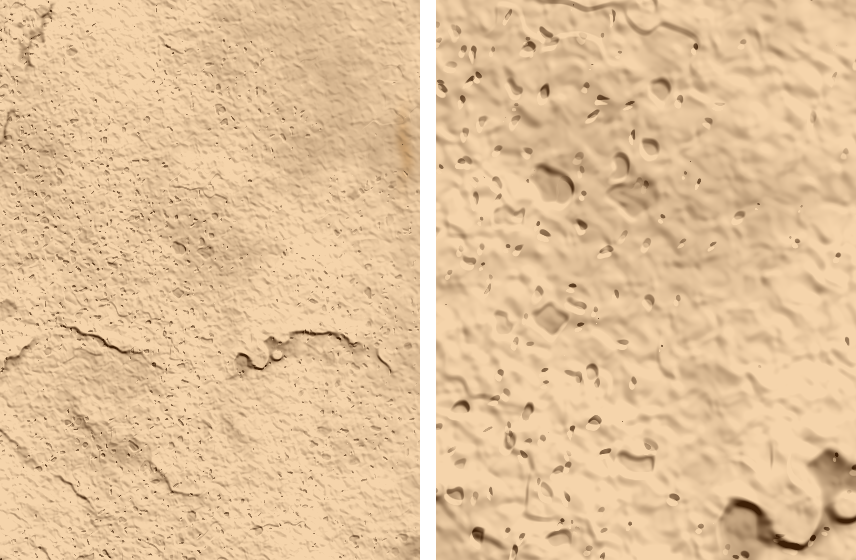
Left, the full canvas; right, a detail of the centre.
A WebGL 1 fragment shader for this texture:

```glsl
precision highp float;
// Weathered tan plaster: a height field of pebbly grain, scattered pits, flakes,
// ragged ledges and a crack, lit from the upper right by comparing the height
// at two nearby points. The resulting tone picks a colour between brown and cream.

#define DARK vec3(0.38, 0.26, 0.15)
#define LIGHT vec3(0.94, 0.81, 0.65)
#define STAIN vec3(0.80, 0.60, 0.37)
#define BASE_TONE 0.965
#define LIGHT_STEP vec2(0.0018, 0.0040)
#define GRAIN 0.55
#define PIT_CELL 0.019
#define PIT_DEPTH 0.62
#define FLAKE_HEIGHT 0.45
#define LEDGE_HEIGHT 0.95
#define CRACK_DEPTH 0.75
#define BLOTCHES 0.20

uniform vec2 u_resolution;

float hash(vec2 p) {
  vec3 q = fract(p.xyx * 0.1031);
  q += dot(q, q.yzx + 33.33);
  return fract((q.x + q.y) * q.z);
}

float noise(vec2 p) {
  vec2 i = floor(p), f = fract(p);
  f = f * f * (3.0 - 2.0 * f);
  return mix(mix(hash(i), hash(i + vec2(1.0, 0.0)), f.x),
             mix(hash(i + vec2(0.0, 1.0)), hash(i + vec2(1.0, 1.0)), f.x), f.y);
}

vec2 noise2(vec2 p) {
  return vec2(noise(p), noise(p + vec2(37.2, 91.7))) - 0.5;
}

// Sharp rise at d = 0 that eases back to the surface above it
float lip(float d) {
  return smoothstep(-0.006, 0.006, d) * (1.0 - smoothstep(0.0, 0.08, d));
}

// Shaded hollow just below a lip
float hollow(float d) {
  return smoothstep(-0.032, 0.0, d) * (1.0 - smoothstep(0.0, 0.008, d));
}

// Depth of the pits in four sizes; sparse places shrink them, soft blurs their rims
float pits(vec2 p, float density, float soft) {
  float depth = 0.0, cell = PIT_CELL;
  vec2 warped = p + 0.006 * noise2(p * 110.0) + 0.016 * noise2(p * 42.0);
  for (int size = 0; size < 4; size++) {
    vec2 q = warped / cell + 17.3 * float(size);
    vec2 home = floor(q);
    for (int y = -1; y <= 1; y++) {
      for (int x = -1; x <= 1; x++) {
        vec2 id = home + vec2(float(x), float(y));
        vec2 centre = id + vec2(hash(id + 3.1), hash(id + 57.4));
        float pick = hash(id + 113.9);
        float room = density * (1.0 - 0.16 * float(size)) - hash(id + 211.3);
        float radius = (0.14 + 0.12 * pick * pick) * smoothstep(-0.02, 0.14, room);
        float rim = 1.0 - smoothstep(radius * (0.65 - 0.3 * soft),
                                     radius * (1.05 + 0.2 * soft) + 0.001, length(q - centre));
        depth = max(depth, rim * step(0.01, radius) * mix(0.35, 1.0, hash(id + 307.7)));
      }
    }
    cell *= 1.95;
  }
  return depth;
}

// x: surface height, y: cavity darkness
vec2 surface(vec2 p) {
  float soft = smoothstep(0.45, 1.05, p.x + 0.3 * (p.y - 0.7));
  vec2 w = p + 0.06 * noise2(p * 7.0) + 0.055 * noise2(p * 19.0) + 0.026 * noise2(p * 48.0);

  // Pebbly grain, slightly slanted and finest where the wall is in focus
  vec2 g = vec2(dot(p, vec2(0.8, -0.6)), dot(p, vec2(0.6, 0.8))) + 0.008 * noise2(p * 60.0);
  float grain = noise(g * vec2(88.0, 105.0)) + 0.8 * noise(g * vec2(44.0, 52.0) + 9.0);
  grain += 0.45 * (1.0 - 0.7 * soft) * noise(g * vec2(160.0, 190.0));
  float height = GRAIN * mix(1.0, 0.72, soft) * grain;

  // Short flaking edges in patches
  float patches = smoothstep(0.50, 0.80, noise(p * 10.0 + 31.0)) * (1.0 - 0.6 * soft);
  height += FLAKE_HEIGHT * patches * smoothstep(0.44, 0.56, noise(w * 24.0));

  // Humped ledge across the wall, broken where the wave is low
  float wave = sin(11.2 * (w.x - 0.05));
  float ledge = w.y - 0.48 - 0.065 * wave;
  float power = smoothstep(-0.9, -0.1, wave) * smoothstep(0.15, 0.45, noise(p * 9.0 + 4.0));
  height += LEDGE_HEIGHT * power * lip(ledge);
  float cavity = 0.42 * power * hollow(ledge);

  // Fainter slanting ledges at the lower left
  float slant = (fract(dot(w, vec2(0.62, 0.78)) / 0.17) - 0.5) * 0.17;
  float slantPower = (1.0 - smoothstep(0.32, 0.44, p.y)) * (1.0 - smoothstep(0.45, 0.68, p.x));
  slantPower *= smoothstep(0.38, 0.66, noise(p * 11.0 + 20.0));
  height += 0.65 * LEDGE_HEIGHT * slantPower * lip(slant);
  cavity += 0.24 * slantPower * hollow(slant);

  // Crack running down from the top left
  float across = w.x - 0.11 + 0.3 * (1.333 - w.y);
  float crack = exp(-across * across * 14000.0) * smoothstep(0.92, 1.0, p.y);
  crack *= smoothstep(0.2, 0.5, noise(p * 13.0 + 8.0));
  height -= CRACK_DEPTH * crack;

  // Pits gather in clusters, under the ledge and left of the middle
  vec2 heart = (p - vec2(0.36, 0.80)) / vec2(0.26, 0.18);
  float density = 0.06 + 0.55 * smoothstep(0.3, 0.8, noise(p * 7.0 + 2.0));
  density += 0.22 * exp(-dot(heart, heart)) + 0.30 * power * hollow(ledge * 0.4);
  float pit = pits(p, density * mix(1.0, 0.75, soft), soft);
  height -= PIT_DEPTH * mix(1.0, 0.65, soft) * pit;
  return vec2(height, cavity + 0.4 * crack + 0.20 * pit);
}

void main() {
  vec2 p = gl_FragCoord.xy / u_resolution.x;
  vec2 here = surface(p);
  float slope = surface(p + LIGHT_STEP).x - here.x;
  // Shadowed slopes darken more than lit slopes brighten
  float tone = BASE_TONE - slope * (slope > 0.0 ? 1.0 : 0.5) - here.y;
  tone += BLOTCHES * (noise(p * 4.0 + 5.0) + 0.8 * noise(p * 11.0) + 0.6 * noise(p * 27.0) - 1.2);
  tone -= 0.07 * smoothstep(0.7, 1.0, p.x);
  vec3 colour = mix(DARK, LIGHT, clamp(tone, -0.25, 1.04));
  // Faint rusty streak near the right edge
  vec2 streak = (p + 0.02 * noise2(p * 18.0) - vec2(0.965, 0.98)) / vec2(0.016, 0.085);
  colour = mix(colour, STAIN * (0.3 + 0.75 * tone), 0.6 * exp(-dot(streak, streak)));
  gl_FragColor = vec4(colour, 1.0);
}
```
